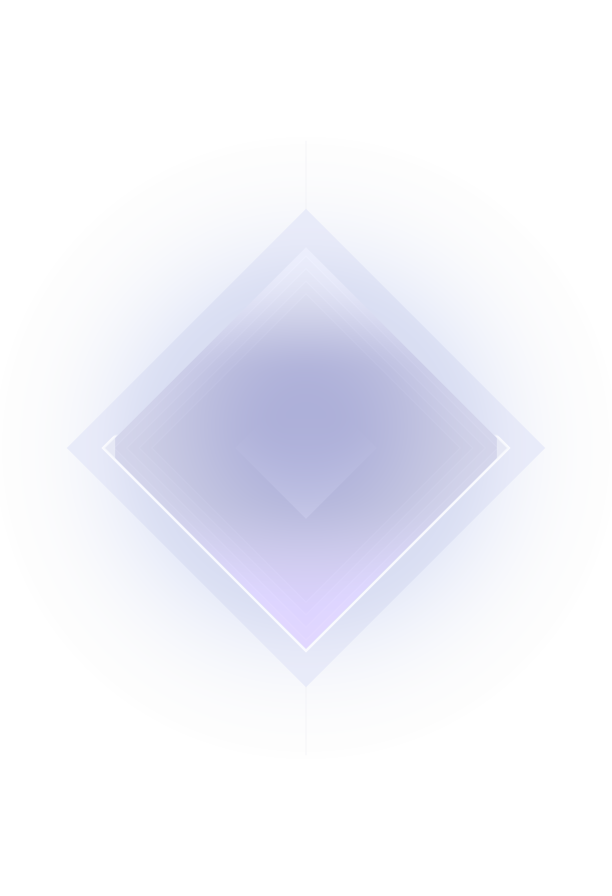
Give the GLSL for this background, as a Shadertoy shader.

```glsl
#define OUTER_R 0.267
#define BODY_R 0.224
#define RIM_R 0.2265
#define CORE_R 0.079
#define GLOW_R 0.343
#define RIM_WIDTH 0.0013
#define AXIS_WIDTH 0.0006
#define TIP_X 0.213
#define TIP_HEIGHT 0.016

const vec3 GLOW_BLUE = vec3(0.83, 0.86, 0.96);
const vec3 BAND_BLUE = vec3(0.85, 0.87, 0.95);
const vec3 BAND_PALE = vec3(0.91, 0.92, 0.975);
const vec3 BODY_DEEP = vec3(0.68, 0.69, 0.85);
const vec3 BODY_PALE = vec3(0.81, 0.815, 0.90);
const vec3 TOP_HAZE = vec3(0.90, 0.91, 0.965);
const vec3 VIOLET = vec3(0.86, 0.82, 1.0);

// Signed distance to a square standing on its corner
float diamond(vec2 p, float radius) {
    return (abs(p.x) + abs(p.y) - radius) * 0.70711;
}

// Antialiased coverage of a signed distance
float fill(float d, float aa) {
    return 1.0 - smoothstep(-aa, aa, d);
}

void mainImage(out vec4 fragColor, in vec2 fragCoord) {
    vec2 p = (fragCoord - 0.5 * iResolution.xy) / iResolution.y;
    float aa = 0.7 / iResolution.y;
    float r = length(p);

    // Soft halo
    float halo = clamp(1.0 - r / GLOW_R, 0.0, 1.0);
    vec3 color = mix(vec3(1.0), vec3(0.992), fill(r - GLOW_R, 0.012));
    color = mix(color, GLOW_BLUE, min(1.0, 2.6 * halo * halo));

    // Vertical hairline
    float axis = fill(abs(p.x) - AXIS_WIDTH, aa) * fill(abs(p.y) - GLOW_R, aa);
    color = mix(color, vec3(0.93, 0.93, 0.95), 0.5 * axis);

    // Pale outer band
    vec3 band = mix(BAND_BLUE, BAND_PALE, smoothstep(0.16, 0.25, r));
    color = mix(color, band, fill(diamond(p, OUTER_R), aa));

    // Body shading: deep heart, hazy top, violet foot
    vec3 body = mix(BODY_DEEP, BODY_PALE, smoothstep(0.02, 0.22, length(p - vec2(0.0, 0.025))));
    body = mix(body, TOP_HAZE, smoothstep(0.08, 0.225, p.y));
    body = mix(body, VIOLET, smoothstep(0.05, 0.215, -p.y));

    // Nested frosted edges
    for (int i = 0; i < 4; i++) {
        float d = diamond(p, 0.172 + 0.014 * float(i));
        float edge = fill(abs(d) - 0.0006, aa);
        body += 0.012 * edge + 0.006 * (1.0 - fill(d, aa));
    }

    // Inner facet, brighter toward its lower point
    float facet = fill(diamond(p, CORE_R), aa);
    body += 0.035 * facet * smoothstep(0.04, -CORE_R, p.y) * vec3(1.0, 1.0, 0.8);
    color = mix(color, body, fill(diamond(p, BODY_R), aa));

    // Bright rim on the lower sides and both side tips
    float rim = fill(abs(diamond(p, RIM_R)) - RIM_WIDTH, aa);
    float lower = 1.0 - smoothstep(TIP_HEIGHT - 0.004, TIP_HEIGHT, p.y);
    color = mix(color, vec3(0.99, 0.99, 1.0), 0.9 * rim * lower);
    float tip = fill(diamond(p, RIM_R), aa) * fill(TIP_X - abs(p.x), aa);
    color = mix(color, vec3(0.95, 0.96, 0.985), 0.6 * tip);

    fragColor = vec4(clamp(color, 0.0, 1.0), 1.0);
}
```
